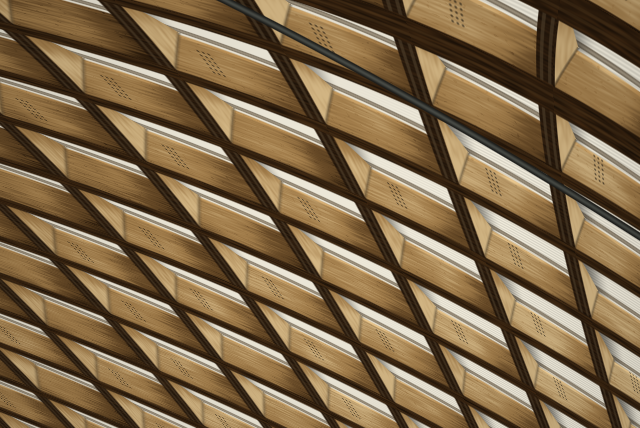
This pattern is drawn by a WebGL 2 fragment shader. Its source:

```glsl
#version 300 es
precision highp float;
// Timber lattice roof seen from below: skewed rows of boards, lit wedges, dark ribs and pale sky gaps.
uniform vec2 u_resolution;
out vec4 fragColor;

float hash(vec2 p) {
    p = fract(p * vec2(0.1031, 0.1137));
    p += dot(p, p.yx + 33.33);
    return fract((p.x + p.y) * p.x * 17.3);
}

vec2 gradientAt(vec2 cell) {
    float angle = 6.2832 * hash(cell + 40.0);
    return vec2(cos(angle), sin(angle));
}

float gradientNoise(vec2 p) {
    vec2 i = floor(p), f = fract(p), u = f * f * (3.0 - 2.0 * f);
    vec2 e = vec2(1, 0);
    float low = mix(dot(gradientAt(i), f), dot(gradientAt(i + e), f - e), u.x);
    float high = mix(dot(gradientAt(i + e.yx), f - e.yx), dot(gradientAt(i + 1.0), f - 1.0), u.x);
    return mix(low, high, u.y);
}

// Coverage of the side where d is positive
float cover(float d, float blur) {
    return smoothstep(-blur, blur, d);
}

// Timber colour from shadow (0) to full light (1)
vec3 timber(float light) {
    vec3 c = mix(vec3(0.16, 0.10, 0.04), vec3(0.38, 0.27, 0.14), smoothstep(0.0, 0.33, light));
    c = mix(c, vec3(0.61, 0.47, 0.28), smoothstep(0.3, 0.66, light));
    return mix(c, vec3(0.80, 0.69, 0.50), smoothstep(0.6, 1.0, light));
}

// Curved perspective lattice: x counts columns, y counts rows downwards
vec2 lattice(vec2 p) {
    float x = p.x, d = -p.y;
    return vec2(3.44 + x * (4.6 + 3.4 * d) - 2.75 * d - 1.4 * d * d - 0.3 * x * x,
                3.66 - 3.68 * x + d * (8.4 - 3.6 * x) + 2.8 * d * d);
}

void main() {
    vec2 p = (gl_FragCoord.xy - 0.5 * u_resolution) / u_resolution.y;
    vec2 grid = lattice(p);
    vec2 blur = 0.75 * fwidth(grid);
    vec2 cell = floor(grid), f = fract(grid);
    float vary = hash(cell + 7.0);

    // Wood grain running along each board, with short dark flecks
    float grain = gradientNoise(vec2(grid.x * 5.0, grid.y * 34.0) + vary * 50.0);
    float flecks = smoothstep(0.3, 0.55, gradientNoise(vec2(grid.x * 26.0, grid.y * 30.0)));
    float patches = gradientNoise(grid * vec2(2.5, 3.0) + 9.0);

    // Sky panels with fine ribs and a grey rail
    float boardTop = 0.38 + 0.16 * p.x + 0.03 * f.x + 0.03 * (vary - 0.5);
    vec3 col = vec3(0.91, 0.89, 0.83) * (0.98 + 0.05 * sin(grid.y * 150.0) * smoothstep(0.0, 0.5, p.x));
    float rail = abs(f.y - boardTop + 0.065) - 0.022;
    col = mix(col, vec3(0.55, 0.50, 0.42), 0.85 * cover(-rail, blur.y));
    col = mix(col, vec3(0.30, 0.25, 0.18), cover(0.008 - abs(rail), blur.y) * 0.6);
    col *= mix(0.5, 1.0, smoothstep(0.05, 0.3, f.x));

    // Long board: bright at its left end, shaded where it meets the next rib
    float light = 0.73 + 0.14 * p.x - 0.12 * p.y + 0.16 * (vary - 0.5);
    light -= 0.42 * smoothstep(0.45, 0.95, f.x + 0.15 * (f.y - 0.6));
    light -= 0.12 * smoothstep(0.75, 1.0, f.y);
    light += 0.16 * grain + 0.14 * patches - 0.08 * flecks;
    vec3 board = timber(light);
    board *= 1.0 + 0.18 * cover(0.025 - abs(f.y - boardTop - 0.02), blur.y);

    // Drilled holes near the left end of some boards
    vec2 holes = vec2(f.x * 30.0, f.y * 18.0);
    float hole = cover(0.23 - length(fract(holes) - 0.5), 0.22);
    vec2 block = step(vec2(9, 9), holes) * step(holes, vec2(12, 15));
    board *= 1.0 - 0.5 * hole * block.x * block.y * step(0.4, vary);
    col = mix(col, board, cover(f.y - boardTop, blur.y));

    // Wedge: the lit face of the crossing board, ending in a tip at the lower node
    float reach = 0.24 - 0.12 * p.x;
    float apex = boardTop - 0.03;
    float edge = reach * min(f.y / apex, (1.0 - f.y) / (1.0 - apex));
    float wedgeLight = 0.90 + 0.08 * p.x + 0.12 * (hash(cell + 31.0) - 0.5);
    wedgeLight -= 0.25 * smoothstep(0.5, 0.1, f.y);
    wedgeLight += 0.14 * gradientNoise(vec2(grid.x * 40.0, grid.y * 5.0)) + 0.1 * patches;
    float wedgeBlur = blur.x + blur.y * reach;
    col = mix(col, timber(wedgeLight), cover(edge - f.x, wedgeBlur));
    col *= 1.0 - 0.35 * cover(0.008 - abs(edge - f.x), wedgeBlur) * step(apex, f.y);

    // Steep ribs with a slot along the middle
    float ribAxis = abs(fract(grid.x + 0.555) - 0.5);
    vec3 ribColor = vec3(0.15, 0.095, 0.045) * (1.0 + 0.5 * grain);
    ribColor = mix(ribColor, vec3(0.31, 0.25, 0.17), 0.6 * cover(0.012 - abs(ribAxis - 0.03), blur.x));
    col = mix(col, ribColor, cover(0.068 - ribAxis, blur.x));

    // Shallow beams, thicker near the top of the roof
    float beamWidth = 0.16 + 0.15 * (1.0 - smoothstep(0.4, 0.9, grid.y));
    float beamAxis = abs(fract(grid.y - 0.5 * beamWidth + 0.52) - 0.5);
    vec3 beamColor = vec3(0.17, 0.105, 0.045) * (1.0 + 0.7 * grain);
    beamColor = mix(beamColor, vec3(0.29, 0.20, 0.10), 0.5 * cover(0.015 - abs(beamAxis - 0.045), blur.y));
    col = mix(col, beamColor, cover(0.5 * beamWidth - beamAxis, blur.y));

    // Steel cable sagging across the upper right
    float t = p.x + 0.223;
    float cable = abs(p.y - 0.5 + 0.5 * t + 0.072 * t * t) * 0.87;
    vec3 steel = mix(vec3(0.27, 0.28, 0.26), vec3(0.11, 0.11, 0.10), smoothstep(0.0, 0.008, cable));
    col = mix(col, steel, cover(0.0085 - cable, 0.8 / u_resolution.y));

    // Gentle darkening towards the corners
    col *= 1.04 - 0.18 * dot(p, p);
    fragColor = vec4(clamp(col, 0.0, 1.0), 1.0);
}
```
